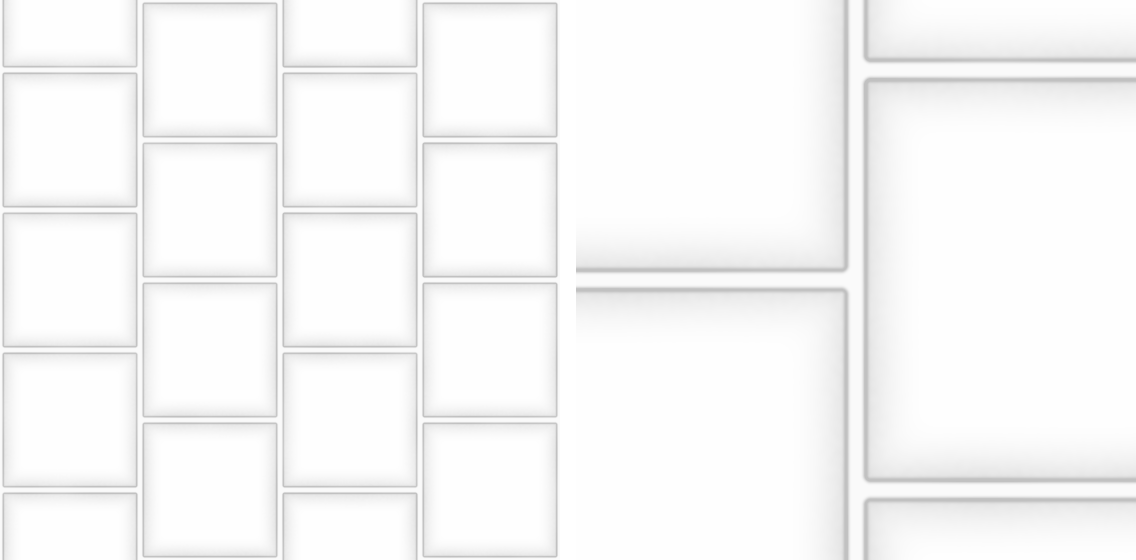
Left: the whole. Right: its middle third, enlarged.
Give the GLSL for this pattern, as a WebGL 2 fragment shader.

```glsl
#version 300 es
precision highp float;
// White square tiles in four columns of four, every other column shifted by half a tile.
// A rounded box distance gives each tile a thin grey rim and a soft inner shade;
// wrapping gradient noise varies the rim and the shade a little, so the sheet tiles.

uniform vec2 u_resolution;
out vec4 fragColor;

// Layout: lengths are fractions of one cell
const float REPEATS = 4.0;
const float HALF_TILE = 0.4766;
const float CORNER_RADIUS = 0.012;
const float RIM_WIDTH = 0.0065;
const float SHADE_DEPTH = 0.145;
const float CORNER_BLEND = 0.05;

// Tones
const vec3 GLAZE = vec3(0.996);
const vec3 GROUT = vec3(0.982);
const vec3 SHADE = vec3(0.895);
const vec3 RIM = vec3(0.755);

// Variation: noise periods are whole numbers across the canvas
const float WEAR_PERIOD = 13.0;
const float GRAIN_PERIOD = 190.0;
const float RIM_WEAR = 0.30;
const float SHADE_WEAR = 0.25;
const float GRAIN = 0.12;
const float TILE_VARIATION = 0.12;

float hash(vec2 cell) {
    uvec2 q = uvec2(cell) * uvec2(1597u, 3812u) + uvec2(71u, 23u);
    uint h = (q.x ^ (q.y * 2699u)) * 74759u;
    h = (h ^ (h >> 15)) * 48271u;
    h ^= h >> 13;
    return float(h & 65535u) / 65536.0;
}

vec2 gradient(vec2 node, float period) {
    float angle = 6.28319 * hash(mod(node, period));
    return vec2(cos(angle), sin(angle));
}

// Gradient noise in about -0.7..0.7, wrapping every period units
float gradientNoise(vec2 p, float period) {
    vec2 i = floor(p);
    vec2 f = p - i;
    vec2 u = f * f * f * (f * (f * 6.0 - 15.0) + 10.0);
    vec2 e = vec2(1.0, 0.0);
    float a = dot(gradient(i, period), f);
    float b = dot(gradient(i + e.xy, period), f - e.xy);
    float c = dot(gradient(i + e.yx, period), f - e.yx);
    float d = dot(gradient(i + e.xx, period), f - e.xx);
    return mix(mix(a, b, u.x), mix(c, d, u.x), u.y);
}

float roundedBox(vec2 p, float halfSize, float radius) {
    vec2 q = abs(p) - halfSize + radius;
    return length(max(q, 0.0)) + min(max(q.x, q.y), 0.0) - radius;
}

float smoothMin(float a, float b, float k) {
    float h = max(k - abs(a - b), 0.0) / k;
    return min(a, b) - h * h * k * 0.25;
}

void main() {
    vec2 uv = gl_FragCoord.xy / u_resolution;
    float pixel = REPEATS / min(u_resolution.x, u_resolution.y);

    // Cells, with even columns shifted by half a tile
    vec2 p = uv * REPEATS;
    float column = floor(p.x);
    p.y += 0.5 * (1.0 - mod(column, 2.0));
    vec2 tile = mod(floor(p), REPEATS);
    vec2 local = fract(p) - 0.5;

    // Wear
    float wear = gradientNoise(uv * WEAR_PERIOD, WEAR_PERIOD);
    float grain = gradientNoise(uv * GRAIN_PERIOD, GRAIN_PERIOD);
    float tone = 1.0 + TILE_VARIATION * (hash(tile) - 0.5);

    // Tile mask and inner shade, blended where two edges meet
    float dist = roundedBox(local, HALF_TILE, CORNER_RADIUS);
    float inside = 1.0 - smoothstep(-0.5 * pixel, 0.5 * pixel, dist);
    vec2 inset = HALF_TILE - abs(local);
    float depth = max(smoothMin(inset.x, inset.y, CORNER_BLEND), 0.0);
    float fade = max(1.0 - depth / SHADE_DEPTH, 0.0);
    float shade = fade * fade * tone * (1.0 + SHADE_WEAR * wear + GRAIN * grain);
    vec3 color = mix(GROUT, mix(GLAZE, SHADE, shade), inside);

    // Rim line, never narrower than the pixel grid can hold
    float width = length(vec2(RIM_WIDTH, 0.4 * pixel));
    float rim = exp(-dist * dist / (width * width)) * RIM_WIDTH / width * 1.1;
    rim *= tone * (1.0 + RIM_WEAR * wear);
    color = mix(color, RIM, clamp(rim, 0.0, 1.0));

    fragColor = vec4(color, 1.0);
}
```
